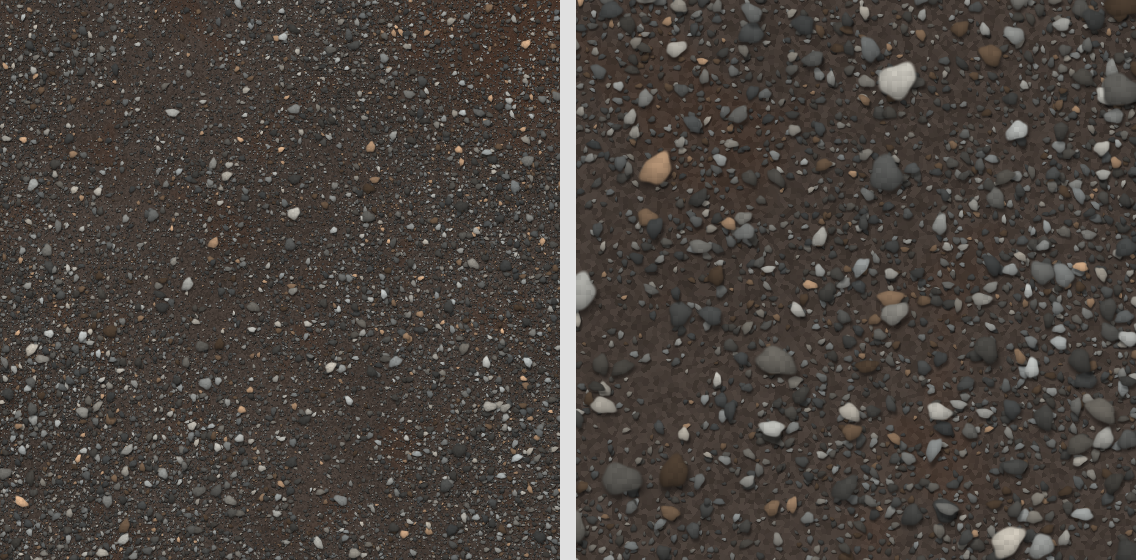
Left, the full canvas; right, a detail of the centre.
Reproduce this texture procedurally as a WebGL 2 fragment shader.

```glsl
#version 300 es
precision highp float;
// Dark, damp gravel: four sizes of rounded stones scattered in patches over brown soil.

uniform vec2 u_resolution;
out vec4 fragColor;

const vec3 SOIL_DARK = vec3(0.215, 0.185, 0.165);
const vec3 SOIL_LIGHT = vec3(0.315, 0.275, 0.250);
const vec3 RUST = vec3(0.30, 0.19, 0.13);
const vec3 COOL_GREY = vec3(0.97, 1.0, 1.0);
const vec3 WARM_GREY = vec3(1.04, 1.0, 0.93);
const vec3 TAN = vec3(1.20, 0.98, 0.78);
const float TAN_SHARE = 0.10;
const float STONE_DARK = 0.23;
const float SHADOW = 0.36;
const vec2 SHADOW_SHIFT = vec2(0.05, -0.13);
const float SOIL_GRAIN = 330.0;

vec4 hash4(vec2 p) {
    vec4 h = fract(p.xyxy * vec4(0.1031, 0.1030, 0.0973, 0.1099));
    h += dot(h, h.wzxy + 33.33);
    return fract((h.xxyz + h.yzzw) * h.zywx);
}

// Layered, warped sines, about -1 to 1
float waves(vec2 p) {
    float sum = 0.0;
    float gain = 0.5;
    for (int i = 0; i < 4; i++) {
        p += 0.6 * sin(p.yx * 1.3 + float(i) * 2.1);
        sum += gain * sin(p.x) * cos(p.y + 0.7);
        p = mat2(1.44, 1.08, -1.08, 1.44) * p + 3.7;
        gain *= 0.62;
    }
    return sum;
}

// How thickly stones lie: sparse along a slanting track, thick at the edges
float stoneDensity(vec2 p) {
    float track = abs(p.x - 0.43 + 0.45 * (p.y - 0.5));
    float edges = smoothstep(0.02, 0.42, track);
    return 0.56 + 0.42 * edges + 0.42 * waves(p * 13.0);
}

// Main direction in which the stones lie
float lieAngle(vec2 p) {
    return mix(1.0, -0.45, smoothstep(0.25, 0.65, p.x)) + 0.4 * sin(p.y * 7.0);
}

// Distance in stone radii: 1 on the rim of an uneven ellipse
float stoneShape(vec2 q, float angle, vec2 radii, float phase) {
    float c = cos(angle);
    float s = sin(angle);
    q = mat2(c, -s, s, c) * q / radii;
    float a = atan(q.y, q.x + 1e-5);
    return length(q) * (1.0 + 0.10 * sin(3.0 * a + phase) + 0.05 * sin(5.0 * a - phase));
}

// Paints one size of stone over the ground
void scatterStones(inout vec3 color, vec2 p, float cells, float cover, float bright, float seed) {
    vec2 grid = p * cells;
    vec2 base = floor(grid);
    float pixel = cells / u_resolution.y;
    for (int y = -1; y <= 1; y++) {
        for (int x = -1; x <= 1; x++) {
            vec2 cell = base + vec2(x, y);
            vec4 place = hash4(cell + seed);
            vec4 look = hash4(cell + seed + 71.7);
            vec2 center = cell + 0.5 + 0.7 * (place.xy - 0.5);
            vec2 home = center / cells;
            if (place.z > cover * stoneDensity(home)) continue;

            float radius = mix(0.24, 0.48, place.w * place.w) * mix(1.1, 0.9, home.y);
            vec2 radii = radius * vec2(1.12, mix(0.58, 0.95, look.x));
            float angle = lieAngle(home) + 2.6 * (look.y - 0.5);
            float phase = 6.283 * look.z;
            vec2 q = grid - center;
            float d = stoneShape(q, angle, radii, phase);
            float shade = stoneShape(q - SHADOW_SHIFT, angle, radii, phase);
            color *= 1.0 - SHADOW * (1.0 - smoothstep(0.75, 1.35, shade));

            // Mostly dark greys, a few pale or tan stones, lit from above
            float tone = mix(STONE_DARK, bright, pow(look.w, 2.1));
            vec3 tint = mix(COOL_GREY, WARM_GREY, look.z);
            tint = mix(tint, TAN, step(fract(look.x * 17.0 + look.y), TAN_SHARE));
            float light = 1.02 + 0.20 * q.y / radius - 0.20 * d * d * d;
            light += 0.10 * (hash4(floor(p * SOIL_GRAIN) + seed).x - 0.5);
            float soft = 0.08 + 0.6 * pixel / radius;
            float body = 1.0 - smoothstep(1.0 - soft, 1.0 + soft, d);
            color = mix(color, tone * tint * light, body);
        }
    }
}

// Brown soil with sandy grain and rusty stains
vec3 soil(vec2 p) {
    vec2 g = p * SOIL_GRAIN;
    float nearest = 2.0;
    float tone = 0.0;
    for (int i = 0; i < 9; i++) {
        vec2 cell = floor(g) + vec2(i % 3 - 1, i / 3 - 1);
        vec4 h = hash4(cell + 9.3);
        float d = length(g - cell - h.xy);
        if (d < nearest) { nearest = d; tone = h.z; }
    }
    vec3 color = mix(SOIL_DARK, SOIL_LIGHT, tone * 0.8 + 0.25 * waves(p * 9.0 + 4.0) + 0.1);
    float corner = smoothstep(0.35, 0.0, length(p - vec2(0.95, 0.96)));
    float stain = smoothstep(0.2, 0.7, waves(p * 17.0 + 8.0));
    return mix(color, RUST, clamp(0.25 * stain + 0.5 * corner, 0.0, 0.6));
}

void main() {
    vec2 p = gl_FragCoord.xy / u_resolution.y;
    vec3 color = soil(p);
    scatterStones(color, p, 205.0, 0.72, 0.50, 11.0);
    scatterStones(color, p, 118.0, 0.62, 0.58, 37.0);
    scatterStones(color, p, 70.0, 0.50, 0.68, 83.0);
    scatterStones(color, p, 43.0, 0.23, 0.72, 149.0);
    fragColor = vec4(color, 1.0);
}
```
